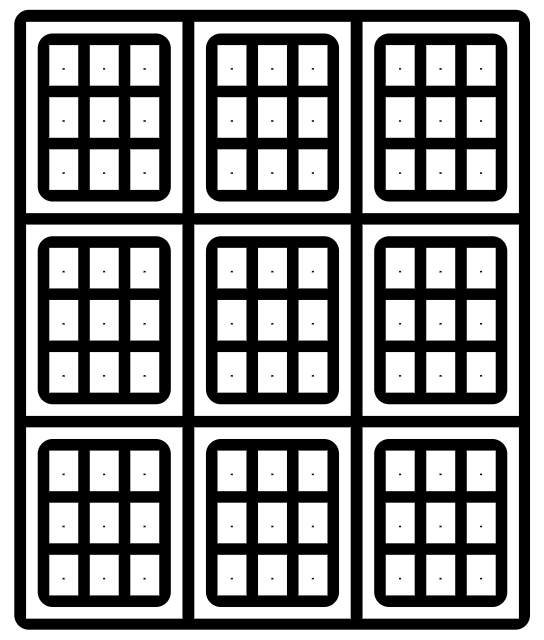
Write a WebGL 2 fragment shader that draws this pattern.

```glsl
#version 300 es
precision highp float;
// A black rounded frame of 3 x 3 white panels; each panel holds a rounded
// black block of 3 x 3 white windows, each with a tiny dot below its centre.
// Two nested 3 x 3 domain folds and box distances, on a 654 x 768 unit layout.
uniform vec2 u_resolution;
out vec4 fragColor;

// Signed distance to a rounded box of the given half size.
float roundedBox(vec2 p, vec2 halfSize, float radius) {
  vec2 d = abs(p) - halfSize + radius;
  return length(max(d, 0.0)) + min(max(d.x, d.y), 0.0) - radius;
}

// Offset from the centre of the nearest cell in a 3 x 3 grid.
vec2 foldThree(vec2 p, vec2 pitch) {
  return p - pitch * clamp(floor(p / pitch + 0.5), -1.0, 1.0);
}

// Antialiased coverage of a shape from its distance.
float coverage(float dist, float pixel) {
  return clamp(0.5 - dist / pixel, 0.0, 1.0);
}

void main() {
  float scale = min(u_resolution.x / 654.0, u_resolution.y / 768.0);
  float pixel = 1.0 / scale;
  vec2 p = (gl_FragCoord.xy - 0.5 * u_resolution) / scale;
  const float white = 1.0, black = 0.0;

  // Outer frame
  float frame = roundedBox(p - vec2(0.2, 0.3), vec2(310.0, 372.6), 17.5);
  float shade = mix(white, black, coverage(frame, pixel));

  // Panels and the blocks inside them
  vec2 panel = foldThree(p - vec2(0.6, -0.3), vec2(202.25, 243.75));
  shade = mix(shade, white, coverage(roundedBox(panel, vec2(94.0, 115.0), 0.0), pixel));
  shade = mix(shade, black, coverage(roundedBox(panel, vec2(80.0, 101.0), 18.0), pixel));

  // Windows and their dots
  vec2 window = foldThree(panel, vec2(48.7, 62.65));
  shade = mix(shade, white, coverage(roundedBox(window, vec2(17.4, 24.4), 0.0), pixel));
  vec2 dot_ = window + vec2(0.2, 4.2);
  shade = mix(shade, black, coverage(roundedBox(dot_, vec2(1.2, 0.9), 0.0), pixel));

  fragColor = vec4(vec3(shade), 1.0);
}
```
